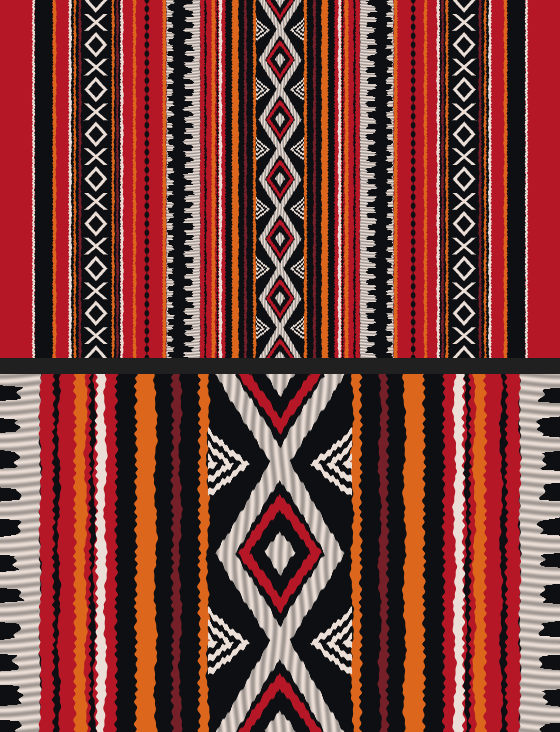
Top: the whole. Bottom: its middle third, enlarged.
Write a Shadertoy shader that draws this pattern.

```glsl
// Woven striped blanket: frayed vertical bands, diamond lattice, cross motifs and toothed edges
#define CLOTH_H 492.0   // cloth height in threads; every length below uses this unit
#define DIAMONDS 6.0    // central diamonds down the cloth
#define CROSSES 8.0     // cross-and-diamond motifs down the cloth
#define BEADS 40.0      // beads down the cloth
#define TEETH 32.0      // teeth down the cloth
#define FRAY 0.7        // raggedness of the edges
#define HATCH 0.32      // depth of the thread shading on cream

const vec3 RED = vec3(0.71, 0.09, 0.15);
const vec3 BLACK = vec3(0.05, 0.06, 0.07);
const vec3 CREAM = vec3(0.92, 0.87, 0.84);
const vec3 ORANGE = vec3(0.86, 0.40, 0.11);
const vec3 MAROON = vec3(0.46, 0.12, 0.16);

// Coverage of a signed distance, one pixel soft
float cover(float dist) {
    return clamp(0.5 - dist * iResolution.y / CLOTH_H, 0.0, 1.0);
}

// Layered sines, about -1 to 1
float fray(float t, float seed) {
    return 0.4 * sin(0.13 * t + seed) + 0.35 * sin(0.57 * t + 2.3 * seed)
         + 0.4 * sin(1.43 * t + 4.1 * seed + sin(0.31 * t));
}

// Signed offset from the nearest of count repeats
float repeatY(float y, float count) {
    float period = CLOTH_H / count;
    return y - period * round(y / period);
}

void paint(inout vec3 col, vec3 ink, float dist) {
    col = mix(col, ink, cover(dist));
}

// Vertical stripe; p.x is the distance from the cloth's centre line
void stripe(inout vec3 col, vec2 p, float side, float centre, float halfWidth, vec3 ink) {
    float seed = centre + 1.7 * side;
    float drift = FRAY * fray(p.y, seed);
    paint(col, ink, abs(p.x - centre - drift) - halfWidth - FRAY * fray(p.y, seed + 9.0));
}

vec3 threads(float t, float across) {
    return CREAM * (1.0 - HATCH * (0.5 + 0.5 * sin(1.5 * t + 1.5 * sin(0.11 * across))));
}

// Cream teeth reaching into the black band from both sides
void teeth(inout vec3 col, vec2 p, float side) {
    float wave = sin(6.28318 * p.y * TEETH / CLOTH_H + 0.7 * fray(0.3 * p.y, side));
    float reach = smoothstep(-0.3, 0.3, wave);
    float inner = 110.0 + mix(10.0, 21.0, reach) + 2.5 * fray(p.y, 2.0 + side);
    float outer = 156.0 - mix(2.0, 9.0, 1.0 - reach) + 2.0 * fray(p.y, 5.0 + side);
    vec3 ink = threads(p.y, p.x);
    paint(col, ink, max(p.x - inner, 110.0 + FRAY * fray(p.y, 7.0 + side) - p.x));
    paint(col, ink, max(outer - p.x, p.x - 156.0 - FRAY * fray(p.y, 8.0 + side)));
}

// Alternating hollow diamonds and crosses
void crossBand(inout vec3 col, vec2 p, float side) {
    float x = abs(p.x - 253.0 + 0.5 * FRAY * fray(p.y, side));
    float y = abs(repeatY(p.y, CROSSES));
    float fromCross = 0.5 * CLOTH_H / CROSSES - y;
    paint(col, CREAM, abs(0.72 * (x + 0.9 * y) - 9.3) - 2.0);
    paint(col, CREAM, max(0.7 * abs(x - 1.15 * fromCross) - 2.0, fromCross - 11.5));
}

// Lattice with nested diamonds, and chevron triangles beside each crossing
void centreBand(inout vec3 col, vec2 p, float side) {
    float x = p.x;
    float y = abs(repeatY(p.y + 1.8 * FRAY * fray(1.6 * x, 3.0 * side), DIAMONDS));
    float halfPeriod = 0.5 * CLOTH_H / DIAMONDS;
    float fromCrossing = halfPeriod - y;
    vec3 ink = threads(x * side, p.y);

    float chevron = 0.82 * (x - 12.0) - fromCrossing;
    float bands = 0.77 * (abs(mod(chevron, 6.0) - 3.0) - 1.5);
    paint(col, CREAM, max(max(bands, -0.77 * chevron), x - 33.0));

    paint(col, ink, 0.85 * (abs(x - 25.0 * fromCrossing / halfPeriod) - 4.5));
    float diamond = 0.82 * (x + 0.7 * y);
    paint(col, RED, abs(diamond - 13.6) - 2.1);
    paint(col, ink, diamond - 5.8);
}

void mainImage(out vec4 fragColor, in vec2 fragCoord) {
    vec2 p = (fragCoord - vec2(0.5 * iResolution.x, 0.0)) * CLOTH_H / iResolution.y;
    float side = p.x < 0.0 ? -1.0 : 1.0;
    p.x = abs(p.x);
    vec3 col = RED;

    // Outer stripes
    stripe(col, p, side, 338.5, 1.8, CREAM);
    stripe(col, p, side, 324.5, 12.5, BLACK);
    stripe(col, p, side, 310.0, 2.2, ORANGE);
    // Cross band and its borders
    stripe(col, p, side, 253.5, 34.5, BLACK);
    stripe(col, p, side, 288.5, 1.8, CREAM);
    stripe(col, p, side, 282.0, 1.5, ORANGE);
    stripe(col, p, side, 275.0, 1.7, MAROON);
    stripe(col, p, side, 229.5, 1.7, ORANGE);
    stripe(col, p, side, 223.5, 1.6, MAROON);
    stripe(col, p, side, 217.5, 1.8, CREAM);
    crossBand(col, p, side);
    // Beads on a thread
    stripe(col, p, side, 200.0, 2.0, ORANGE);
    vec2 bead = vec2(p.x - 183.0, repeatY(p.y, BEADS));
    paint(col, BLACK, min(length(bead * vec2(1.0, 0.7)) - 3.2, abs(bead.x) - 0.6));
    // Toothed band
    stripe(col, p, side, 159.0, 2.3, ORANGE);
    stripe(col, p, side, 133.0, 23.0, BLACK);
    teeth(col, p, side);
    // Inner stripes
    stripe(col, p, side, 102.5, 1.2, BLACK);
    stripe(col, p, side, 91.5, 2.5, ORANGE);
    stripe(col, p, side, 86.0, 1.0, BLACK);
    stripe(col, p, side, 82.0, 2.0, CREAM);
    stripe(col, p, side, 37.0, 38.0, BLACK);
    stripe(col, p, side, 61.5, 4.5, ORANGE);
    stripe(col, p, side, 47.5, 1.8, MAROON);
    stripe(col, p, side, 35.0, 2.0, ORANGE);
    centreBand(col, p, side);

    fragColor = vec4(col, 1.0);
}
```
